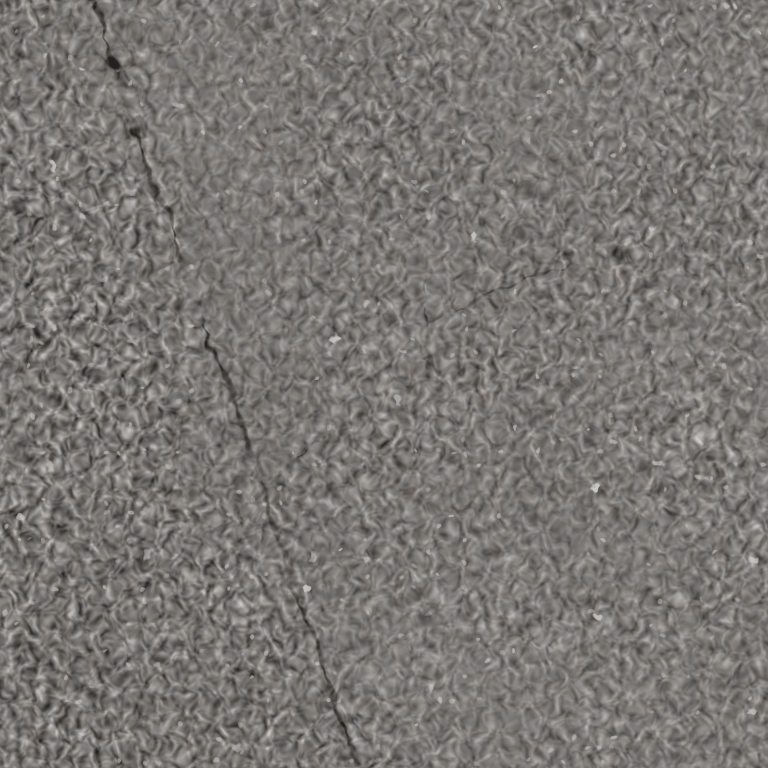
Give the GLSL for this texture, as a WebGL 1 fragment shader.

```glsl
precision highp float;
uniform vec2 u_resolution;

#define BASE_GREY 0.468
#define GRAIN_CONTRAST 0.285
#define STREAK_SCALE vec2(112.0, 58.0)
#define FINE_SCALE 165.0
#define CRACK_TOP vec2(0.112, 1.02)
#define CRACK_FOOT vec2(0.476, -0.02)
#define CRACK_WIDTH 0.0032
#define CRACK_DEPTH 0.2

float hash(vec2 p) {
  return fract(sin(dot(p, vec2(127.1, 311.7))) * 43758.5453);
}

vec2 gradientAt(vec2 cell) {
  float angle = 6.2832 * hash(cell);
  return vec2(cos(angle), sin(angle));
}

// Gradient noise, roughly -0.7 to 0.7
float noise(vec2 p) {
  vec2 i = floor(p), f = fract(p);
  vec2 u = f * f * f * (f * (f * 6.0 - 15.0) + 10.0);
  vec2 e = vec2(1.0, 0.0);
  float low = mix(dot(gradientAt(i), f), dot(gradientAt(i + e.xy), f - e.xy), u.x);
  float high = mix(dot(gradientAt(i + e.yx), f - e.yx),
                   dot(gradientAt(i + e.xx), f - e.xx), u.x);
  return mix(low, high, u.y);
}

vec2 rotate(vec2 p, float angle) {
  float c = cos(angle), s = sin(angle);
  return vec2(c * p.x - s * p.y, s * p.x + c * p.y);
}

// Short curled streaks that switch between two leaning directions
float grain(vec2 p) {
  vec2 curl = vec2(noise(p * 48.0), noise(p * 48.0 + 37.0));
  vec2 q = p + 0.008 * curl;
  float leanRight = noise(rotate(q, 0.6) * STREAK_SCALE);
  float leanLeft = noise(rotate(q, -0.5) * STREAK_SCALE + 71.0);
  float pick = smoothstep(-0.15, 0.15, noise(p * 34.0 + 13.0));
  float streaks = mix(leanLeft, leanRight, pick);
  return streaks + 0.42 * noise(q * FINE_SCALE + 5.0) + 0.2 * noise(p * 40.0 + 91.0);
}

// Pale stone chips: one possible ellipse per cell
float chips(vec2 p, float cells, float chance, float radius) {
  vec2 q = p * cells + 0.15 * vec2(noise(p * 120.0), noise(p * 120.0 + 9.0));
  vec2 id = floor(q);
  vec2 jitter = vec2(hash(id + 3.1), hash(id + 8.7)) - 0.5;
  vec2 d = rotate(fract(q) - 0.5 - 0.4 * jitter, 3.1416 * hash(id + 5.3));
  float size = radius * mix(0.6, 1.0, hash(id + 1.9));
  float chip = 1.0 - smoothstep(0.55, 1.25, length(d * vec2(1.0, 1.5)) / size);
  return chip * step(hash(id + 17.0), chance) * mix(0.5, 1.0, hash(id + 2.3));
}

// Jagged line with broken strength along its length
float crack(vec2 p, vec2 a, vec2 b, float width) {
  vec2 q = p + 0.012 * vec2(noise(p * 17.0), noise(p * 17.0 + 4.0))
             + 0.006 * vec2(noise(p * 70.0), noise(p * 70.0 + 8.0));
  vec2 ab = b - a;
  float t = clamp(dot(q - a, ab) / dot(ab, ab), 0.0, 1.0);
  float d = length(q - a - ab * t);
  float w = width * (1.0 + 1.2 * noise(p * 28.0 + 60.0));
  float strength = smoothstep(-0.3, 0.15, noise(vec2(t * 9.0, 2.5) + a * 20.0));
  return strength * (1.0 - smoothstep(0.25 * w, 1.5 * w, d));
}

void main() {
  vec2 p = gl_FragCoord.xy / u_resolution.y;

  // Rougher, darker surface left of the main crack
  vec2 along = CRACK_FOOT - CRACK_TOP;
  float side = dot(p - CRACK_TOP, normalize(vec2(along.y, -along.x)));
  float rough = smoothstep(-0.06, 0.12, side);
  float patches = noise(p * 5.0 + 2.0) + 0.6 * noise(p * 13.0);
  float contrast = GRAIN_CONTRAST * (0.9 + 0.3 * rough + 0.35 * patches);

  float g = grain(p);
  float value = BASE_GREY + contrast * g * (1.0 + 0.25 * abs(g));
  value += 0.025 * noise(p * 4.0 + 20.0) - 0.012 * rough;

  // Chips
  float pale = 0.65 * chips(p, 62.0, 0.09, 0.3);
  pale = max(pale, chips(p + 0.37, 24.0, 0.035, 0.2));
  value = mix(value, 0.8, pale);

  // Main crack with soft shade, then faint side cracks
  float dark = crack(p, CRACK_TOP, CRACK_FOOT, CRACK_WIDTH);
  dark = max(dark, 0.6 * crack(p, vec2(0.55, 0.66), vec2(0.56, 0.52), 0.0025));
  dark = max(dark, 0.6 * crack(p, vec2(0.56, 0.58), vec2(0.74, 0.66), 0.0025));
  dark = max(dark, 0.6 * crack(p, vec2(0.37, 0.39), vec2(0.42, 0.43), 0.0025));
  value -= CRACK_DEPTH * dark;

  // Two crumbled pits near the top of the crack
  for (int k = 0; k < 2; k++) {
    vec2 d = p - mix(CRACK_TOP, CRACK_FOOT, 0.1 + 0.085 * float(k));
    d += 0.01 * vec2(noise(p * 60.0), noise(p * 60.0 + 6.0));
    value -= 0.25 * (1.0 - smoothstep(0.004, 0.014, length(d)));
  }
  value = max(value, 0.13);

  // Warm grey with a trace of mineral tint
  float tint = 0.015 * noise(p * 55.0 + 33.0);
  vec3 warm = vec3(0.012 + tint, 0.0, -0.012 - tint);
  gl_FragColor = vec4(value + warm, 1.0);
}
```
